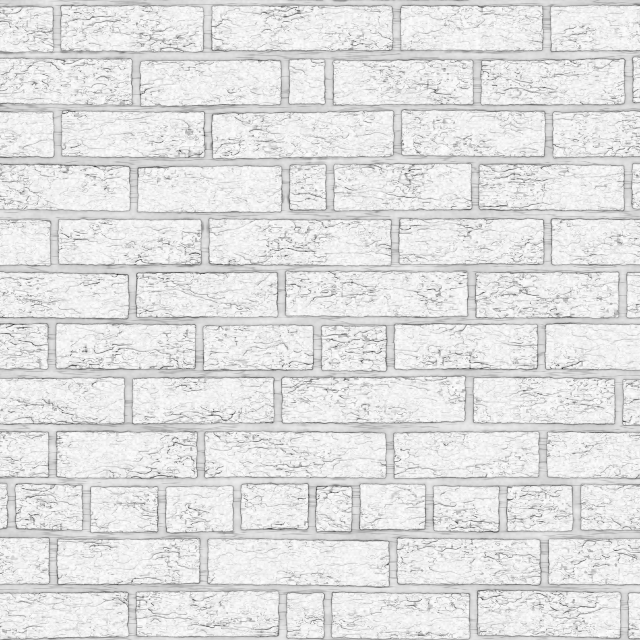
This texture map is drawn by a WebGL 2 fragment shader. Its source:

```glsl
#version 300 es
precision highp float;
// A pale, pencil-toned brick wall: twelve courses with rough, cracked faces.

#define ROWS 12.0
#define GAP 0.0064
#define CORNER 0.0030
#define RAGGED 0.0036
#define FACE 0.995
#define MORTAR 0.895
#define LINE_WIDTH 0.0009
#define CRACK_INK 0.34
#define FINE_INK 0.20
#define HALO_INK 0.10
#define EDGE_INK 0.42

uniform vec2 u_resolution;
out vec4 fragColor;

float hash(vec2 p) {
    vec3 q = fract(vec3(p.xyx) * 0.1031);
    q += dot(q, q.yzx + 33.33);
    return fract((q.x + q.y) * q.z);
}

float noise(vec2 p) {
    vec2 i = floor(p), f = fract(p);
    f = f * f * (3.0 - 2.0 * f);
    return mix(mix(hash(i), hash(i + vec2(1, 0)), f.x),
               mix(hash(i + vec2(0, 1)), hash(i + 1.0), f.x), f.y);
}

float fbm(vec2 p) {
    float sum = 0.0, amp = 0.48;
    for (int i = 0; i < 4; i++) {
        sum += amp * noise(p);
        p = mat2(1.9, 0.35, -0.35, 1.9) * p + 17.3;
        amp *= 0.56;
    }
    return sum;
}

// Height contours of stretched noise: x = signed canvas distance, y = how far the slope faces up
vec2 contour(vec2 p, vec2 scale, float levels, vec2 seed) {
    const float e = 0.0008;
    float v = fbm(p * scale + seed) * levels;
    float vx = fbm((p + vec2(e, 0)) * scale + seed) * levels;
    float vy = fbm((p + vec2(0, e)) * scale + seed) * levels;
    vec2 grad = vec2(vx - v, vy - v) / e;
    float slope = max(length(grad), 4.0);
    return vec2((fract(v) - 0.5) / slope, grad.y / slope);
}

float stroke(float d, float width) {
    return exp(-d * d / (width * width));
}

// Position of upright joint i; unused slots repeat the first joint
float jointX(float row, int i) {
    float n = float(i);
    if (row == 9.0) return i < 5 ? 0.018 + 0.1175 * n : 0.556 + 0.115 * (n - 5.0);
    bool odd = mod(row, 2.0) == 1.0;
    vec4 bond = odd ? vec4(0.207, 0.440, 0.738, 0.975) : vec4(0.086, 0.318, 0.615, 0.852);
    bool closer = row == 1.0 || row == 3.0 || row == 11.0 || row == 6.0;
    int slot = i < 4 || (i == 4 && closer) ? i : 0;
    float x = slot < 4 ? bond[slot] : (odd ? 0.509 : 0.500);
    float drift = 0.006 * cos(6.2832 * (row - 1.5) / ROWS);
    return x + drift + 0.005 * (hash(vec2(row, float(slot) + 5.0)) - 0.5);
}

void main() {
    vec2 p = gl_FragCoord.xy / u_resolution;
    float px = 1.0 / min(u_resolution.x, u_resolution.y);
    float width = max(LINE_WIDTH, 0.48 * px);

    // Course and the joints on either side
    float course = (1.0 - p.y - 0.0027) * ROWS + 0.05 * (noise(p * 5.0) - 0.5);
    float row = mod(floor(course), ROWS);
    float left = -1.0, right = 2.0;
    for (int i = 0; i < 9; i++) {
        for (int wrap = -1; wrap <= 1; wrap++) {
            float x = jointX(row, i) + float(wrap);
            if (x <= p.x) left = max(left, x);
            else right = min(right, x);
        }
    }
    vec2 id = vec2(row, floor(fract(left) * 200.0));
    vec2 seed = 90.0 * vec2(hash(id), hash(id + 41.0));

    // Ragged rounded box
    vec2 q = vec2(p.x - 0.5 * (left + right), (fract(course) - 0.5) / ROWS);
    q.y += 0.004 * (hash(id + 7.0) - 0.5);
    q.y += 0.02 * q.x * (hash(id + 13.0) - 0.5);
    vec2 halfSize = vec2(0.5 * (right - left), 0.5 / ROWS) - GAP;
    vec2 c = abs(q) - halfSize + CORNER;
    float d = length(max(c, 0.0)) + min(max(c.x, c.y), 0.0) - CORNER;
    d += RAGGED * (fbm(p * 85.0) - 0.5);

    // Broken ledges: one side of each contour, fading in and out along its length
    vec2 crack = contour(p, vec2(17.0, 43.0), 5.5, seed);
    vec2 fine = contour(p, vec2(48.0, 95.0), 4.0, seed + 31.0);
    float patchy = smoothstep(0.15, 0.8, noise(p * vec2(20.0, 36.0) + seed));
    float broken = smoothstep(0.15, 0.85, noise(p * vec2(75.0, 110.0) + seed));
    float depth = mix(0.3, 1.0, patchy) * mix(0.8, 1.1, hash(id + 3.0));
    depth *= mix(0.25, 1.0, smoothstep(-0.6, 0.5, crack.y));
    float face = FACE - CRACK_INK * depth * mix(0.35, 1.15, broken) * stroke(crack.x, width);
    face -= HALO_INK * depth * smoothstep(-width, width, crack.x) * exp(-max(crack.x, 0.0) / 0.004);
    float grit = mix(0.3, 1.0, patchy) * mix(0.4, 1.0, smoothstep(-0.6, 0.5, fine.y));
    face -= FINE_INK * grit * mix(1.1, 0.5, broken) * stroke(fine.x, width);
    float speck = smoothstep(0.74, 0.95, noise(p * vec2(190.0, 240.0) + seed));
    face -= 0.22 * speck * patchy + 0.07 * noise(p * 330.0);

    // Mortar with long thin streaks and contact shade
    float streak = fbm(p * vec2(9.0, 105.0) + 5.0);
    float mortar = MORTAR + 0.16 * (fbm(p * vec2(14.0, 60.0)) - 0.5);
    mortar -= 0.12 * stroke(streak - 0.42, 0.03);
    mortar -= 0.15 * exp(-max(d, 0.0) / 0.0020);
    mortar -= 0.04 * noise(p * 260.0);

    // Uneven outline and a few deep pits
    float wear = noise(p * vec2(17.0, 30.0) + 9.0);
    float chip = noise(p * 120.0 + 3.0);
    float ink = EDGE_INK * mix(0.35, 1.0, wear * wear) * mix(0.6, 1.15, chip);
    float pit = smoothstep(0.84, 0.95, noise(p * vec2(17.0, 48.0) + 71.0));
    float shade = mix(face, mortar, smoothstep(-0.6 * px, 0.6 * px, d));
    shade -= ink * stroke(d, 1.15 * width) + 0.30 * pit * chip * stroke(d - 0.002, 0.0022);

    fragColor = vec4(vec3(clamp(shade, 0.2, 1.0)), 1.0);
}
```
